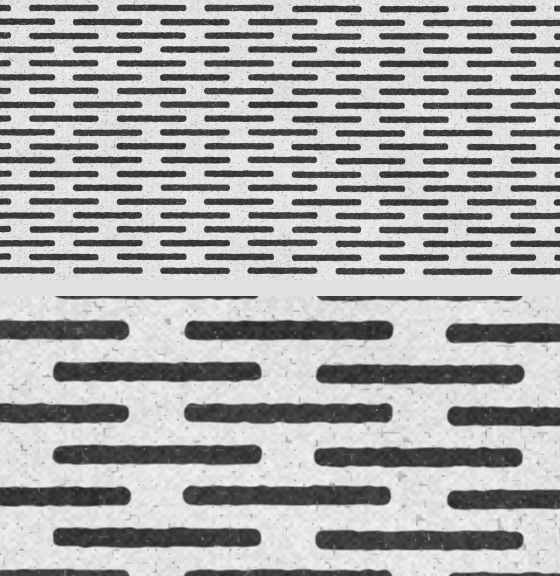
Top: the whole. Bottom: its middle third, enlarged.
Reproduce this pattern procedurally as a Shadertoy shader.

```glsl
// Lengths are fractions of the canvas height
const float DASH_PITCH = 0.3125;
const float ROW_PITCH = 0.04935;
const vec2 FIRST_DASH = vec2(0.2285, 0.0290);   // centre, from the top left
const vec2 DASH_HALF = vec2(0.1240, 0.0112);
const float CORNER = 0.0098;
const float SEAM_X = 1.02;
const float SEAM_DROP = 0.0028;
const float PLACE_JITTER = 0.0011;
const float EDGE_WOBBLE = 0.0012;
const float EDGE_SOFTNESS = 0.0018;
const float GRAIN_SCALE = 215.0;
const float THREADS = 92.0;
const float TAU = 6.2831853;
const float CLOTH = 0.888;
const float INK = 0.232;

float hash(vec2 p) {
    return fract(sin(dot(p, vec2(127.1, 311.7))) * 43758.5453);
}

float noise(vec2 p) {
    vec2 i = floor(p);
    vec2 f = fract(p);
    f = f * f * (3.0 - 2.0 * f);
    return mix(mix(hash(i), hash(i + vec2(1, 0)), f.x),
               mix(hash(i + vec2(0, 1)), hash(i + vec2(1, 1)), f.x), f.y);
}

float roundedBox(vec2 p, vec2 halfSize, float radius) {
    vec2 q = abs(p) - halfSize + radius;
    return length(max(q, 0.0)) + min(max(q.x, q.y), 0.0) - radius;
}

// Signed distance to the nearest dash; id names that dash
float dashes(vec2 p, out vec2 id) {
    vec2 q = p - FIRST_DASH;
    // Dashes right of the seam sit slightly lower
    float row = floor(q.y / ROW_PITCH + 0.5);
    float shift = 0.5 * mod(row, 2.0);
    float column = floor(q.x / DASH_PITCH + shift + 0.5);
    float centreX = (column - shift) * DASH_PITCH;
    q.y -= SEAM_DROP * step(SEAM_X, centreX + FIRST_DASH.x);

    id = vec2(column, row);
    vec2 jitter = vec2(hash(id + 3.7), hash(id + 9.1)) - 0.5;
    vec2 local = q - vec2(centreX, row * ROW_PITCH) - jitter * 2.0 * PLACE_JITTER;
    float wobble = (noise(p * 95.0) - 0.5) * 2.0 * EDGE_WOBBLE;
    return roundedBox(local, DASH_HALF, CORNER) + wobble;
}

void mainImage(out vec4 fragColor, in vec2 fragCoord) {
    vec2 p = fragCoord / iResolution.y;
    p.y = 1.0 - p.y;

    // Woven grain, roughly -1 to 1
    float weave = sin(p.x * THREADS * TAU) * sin(p.y * THREADS * TAU);
    float grain = 1.5 * (noise(p * GRAIN_SCALE) - 0.5)
                + 0.5 * (noise(p * GRAIN_SCALE * vec2(0.45, 1.1) + 41.0) - 0.5)
                + 0.25 * weave;
    float patches = noise(p * 9.0) + 0.5 * noise(p * 23.0) - 0.75;
    float specks = smoothstep(0.78, 1.0, noise(p * GRAIN_SCALE * 0.9 + 17.0));

    // Cloth with dark pits, ink with pale flecks
    float cloth = CLOTH + 0.055 * grain + 0.025 * patches - 0.20 * specks;
    vec2 id;
    float d = dashes(p, id);
    float fade = hash(id + 21.3) - 0.5;
    float ink = INK + 0.065 * grain + 0.03 * fade + 0.02 * patches + 0.16 * specks;

    // Rare bare spots worn through the ink
    float worn = smoothstep(0.93, 0.99, noise(p * 130.0 + 73.0));
    ink = mix(ink, CLOTH, 0.4 * worn);

    float softness = max(EDGE_SOFTNESS, 0.75 / iResolution.y);
    float cover = 1.0 - smoothstep(-softness, softness, d);
    fragColor = vec4(vec3(clamp(mix(cloth, ink, cover), 0.0, 1.0)), 1.0);
}
```
